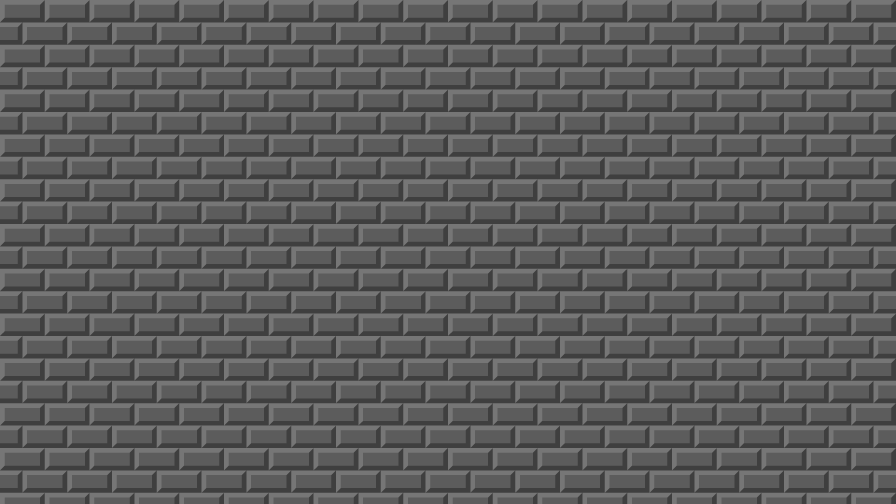
Write a Shadertoy shader that draws this pattern.

```glsl
const float ROWS_DOWN = 22.5;      // courses over the canvas height
const float BRICK_LENGTH = 2.0;    // in brick heights
const float BEVEL_WIDTH = 0.21;    // in brick heights
const float ROW_SHIFT = 0.5;       // offset of odd courses, in brick lengths
const int SAMPLES = 4;             // antialiasing samples per axis

const vec3 FACE_COLOR = vec3(0.36);
const vec3 LIT_COLOR = vec3(0.463);
const vec3 SHADE_COLOR = vec3(0.247);

// Position inside the brick, measured from its top left corner
vec2 brickCell(vec2 p) {
    float shift = mod(floor(p.y), 2.0) * ROW_SHIFT * BRICK_LENGTH;
    return vec2(mod(p.x + shift, BRICK_LENGTH), fract(p.y));
}

// Flat face, lit along the top and left, shaded along the bottom and right
vec3 brickColor(vec2 cell) {
    vec2 farSide = vec2(BRICK_LENGTH, 1.0) - cell;
    float litEdge = min(cell.x, cell.y);
    float shadeEdge = min(farSide.x, farSide.y);

    if (min(litEdge, shadeEdge) > BEVEL_WIDTH) return FACE_COLOR;
    return litEdge < shadeEdge ? LIT_COLOR : SHADE_COLOR;
}

void mainImage(out vec4 fragColor, in vec2 fragCoord) {
    vec3 sum = vec3(0.0);

    // Average a grid of samples over the pixel
    for (int j = 0; j < SAMPLES; j++) {
        for (int i = 0; i < SAMPLES; i++) {
            vec2 offset = (vec2(i, j) + 0.5) / float(SAMPLES) - 0.5;
            vec2 p = (fragCoord + offset) / iResolution.y;
            p.y = 1.0 - p.y;    // courses start at the top edge
            sum += brickColor(brickCell(p * ROWS_DOWN));
        }
    }

    fragColor = vec4(sum / float(SAMPLES * SAMPLES), 1.0);
}
```
